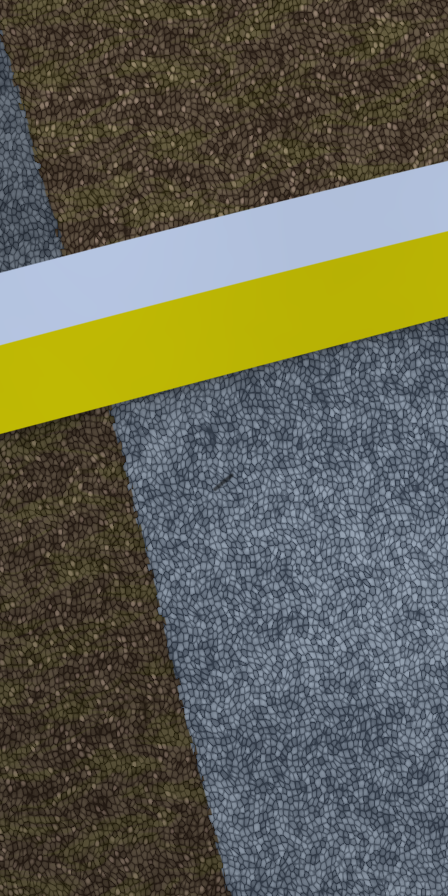
This texture is drawn by a WebGL 1 fragment shader. Its source:

```glsl
precision highp float;

uniform vec2 u_resolution;

#define TUFT_DENSITY vec2(88.0, 64.0)
#define WEAVE_TILT 0.2
#define SEAM_RAGGED 0.012
#define BROWN_DARK vec3(0.155, 0.115, 0.085)
#define BROWN_LIGHT vec3(0.385, 0.335, 0.275)
#define GREY_DARK vec3(0.20, 0.235, 0.285)
#define GREY_LIGHT vec3(0.51, 0.555, 0.61)
#define TAPE_WHITE vec3(0.70, 0.76, 0.87)
#define TAPE_YELLOW vec3(0.735, 0.71, 0.015)

vec2 hash2(vec2 p) {
  vec3 q = fract(vec3(p.xyx) * vec3(0.1031, 0.1030, 0.0973));
  q += dot(q, q.yzx + 33.33);
  return fract((q.xx + q.yz) * q.zy);
}

// Nearest tuft: distance, gap to the next one, and two random values
vec4 tufts(vec2 p) {
  vec2 cell = floor(p), local = fract(p), id = vec2(0.0);
  float first = 8.0, second = 8.0;
  for (int j = -1; j <= 1; j++) {
    for (int i = -1; i <= 1; i++) {
      vec2 offset = vec2(float(i), float(j));
      vec2 centre = offset + 0.1 + 0.8 * hash2(cell + offset);
      float d = length(centre - local);
      if (d < first) {
        second = first;
        first = d;
        id = cell + offset;
      } else {
        second = min(second, d);
      }
    }
  }
  return vec4(first, second - first, hash2(id + 71.0));
}

// Broad uneven wear from layered, warped sines
float mottle(vec2 p) {
  float sum = 0.0, weight = 0.5;
  for (int i = 0; i < 4; i++) {
    p += 0.7 * sin(p.yx * 1.3 + float(i) * 1.9);
    sum += weight * sin(p.x) * sin(p.y + 0.8);
    p = mat2(0.8, 0.6, -0.6, 0.8) * p * 1.9;
    weight *= 0.65;
  }
  return sum;
}

float segment(vec2 p, vec2 a, vec2 b) {
  vec2 ab = b - a;
  return length(p - a - ab * clamp(dot(p - a, ab) / dot(ab, ab), 0.0, 1.0));
}

void main() {
  vec2 p = gl_FragCoord.xy / u_resolution.x;
  float aa = 1.0 / u_resolution.x;

  // Tape edges as heights along x
  float bow = 0.012 * p.x * (1.0 - p.x);
  float topEdge = 1.391 + 0.250 * p.x + bow;
  float colourEdge = 1.229 + 0.255 * p.x + bow;
  float bottomEdge = 1.031 + 0.263 * p.x;

  // Looped pile on a tilted grid
  float c = cos(WEAVE_TILT), s = sin(WEAVE_TILT);
  vec2 weave = mat2(c, -s, s, c) * p;
  vec4 tuft = tufts(weave * TUFT_DENSITY + 0.35 * sin(weave.yx * 47.0));
  float pile = 0.62 * tuft.z + 0.5 * smoothstep(0.0, 0.45, tuft.y) - 0.4 * tuft.x;
  float wear = mottle(weave * vec2(5.0, 8.0));
  float streak = mottle(weave * vec2(14.0, 42.0) + 4.0);

  // Brown carpet with olive patches and pale flecks
  float brownTone = clamp(0.08 + pile * 0.95 + 0.22 * streak + 0.06 * wear, 0.0, 1.0);
  vec3 brown = mix(BROWN_DARK, BROWN_LIGHT, brownTone);
  brown += vec3(-0.01, 0.01, -0.035) * smoothstep(-0.2, 0.5, streak);
  brown += vec3(0.16, 0.14, 0.14) * smoothstep(0.83, 0.95, tuft.w) * smoothstep(0.6, 0.2, tuft.x);
  brown *= mix(0.88, 1.05, smoothstep(0.0, 1.8, p.y + 0.3 * p.x));

  // Grey carpet, darker by the tape and in the far corner
  float greyTone = clamp(0.13 + pile * 0.95 + 0.2 * wear + 0.1 * streak, 0.0, 1.15);
  vec3 grey = mix(GREY_DARK, GREY_LIGHT, greyTone);
  float glow = exp(-2.5 * dot(p - vec2(0.85, 0.85), p - vec2(0.85, 0.85)));
  grey *= 0.94 + 0.12 * glow;
  grey *= mix(1.0, 0.8, smoothstep(1.2, 1.5, p.y));
  float crease = segment(p, vec2(0.48, 0.908), vec2(0.517, 0.939));
  grey *= 1.0 - 0.55 * smoothstep(0.007, 0.001, crease);

  // Ragged seams where the two carpets meet
  float ragged = SEAM_RAGGED * (tuft.w - 0.5);
  float lowerSeam = p.x - (0.513 - 0.244 * p.y) + ragged;
  float upperSeam = (1.935 - p.y) * 0.285 - p.x + ragged;
  float aboveTape = step(0.5 * (topEdge + bottomEdge), p.y);
  float seam = mix(lowerSeam, upperSeam, aboveTape);
  vec3 colour = mix(brown, grey, smoothstep(-aa, aa, seam));
  colour *= 1.0 - 0.12 * smoothstep(0.012, 0.0, abs(seam));

  // Contact shadow beneath the tape
  float below = max(bottomEdge - p.y, 0.0);
  colour *= 1.0 - (1.0 - aboveTape) * (0.3 * exp(-below * 70.0) + 0.1 * exp(-below * 9.0));

  // Two-tone tape with a soft sheen
  float sheen = 0.02 * sin(p.x * 5.0 + 0.8) + 0.008 * mottle(p * 4.0);
  vec3 yellow = TAPE_YELLOW * (1.0 + sheen);
  vec3 white = TAPE_WHITE * (1.0 + sheen * 0.7);
  vec3 tape = mix(yellow, white, smoothstep(-aa, aa, p.y - colourEdge));
  float cover = smoothstep(-aa, aa, p.y - bottomEdge) * smoothstep(-aa, aa, topEdge - p.y);
  colour = mix(colour, tape, cover);

  gl_FragColor = vec4(clamp(colour, 0.0, 1.0), 1.0);
}
```
